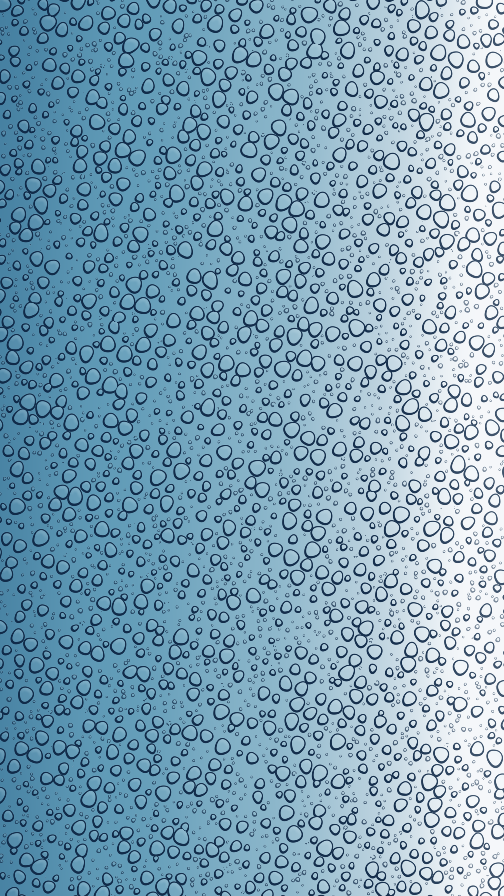
A Shadertoy shader for this texture:

```glsl
// Fine water droplets on glass in front of a blue to white gradient.

const vec3 NAVY = vec3(0.05, 0.15, 0.27);
const float LARGE_CELLS = 30.0;   // cells per canvas width
const float SMALL_CELLS = 58.0;

struct Drop {
    float dist;     // signed distance to the rim, canvas widths
    float radius;
    vec2 dir;       // direction from the drop centre
};

vec3 hash3(vec2 p) {
    vec3 q = fract(p.xyx * vec3(0.1031, 0.1030, 0.0973));
    q += dot(q, q.yxz + 33.33);
    return fract((q.xxy + q.yzz) * q.zyx);
}

mat2 rotation(float a) {
    return mat2(cos(a), sin(a), -sin(a), cos(a));
}

// Slightly lopsided, upright ellipse.
float dropDistance(vec2 d, float radius, vec3 rnd) {
    vec2 q = rotation(0.35 + 1.5 * (rnd.x - 0.5)) * d;
    float stretch = mix(1.0, 1.24, rnd.y);
    q *= vec2(sqrt(stretch), inversesqrt(stretch));
    float angle = atan(q.y, q.x + 1e-6);
    float wobble = 0.05 * cos(3.0 * angle + 6.28 * rnd.z)
                 + 0.03 * cos(2.0 * angle + 9.0 * rnd.x);
    return length(q) - radius * (1.0 + wobble);
}

// Centre (xy) and radius (z) of the drop in one cell, in cell units.
vec3 placeDrop(vec2 cell, vec2 radii, float seed) {
    vec3 rnd = hash3(cell + seed);
    float radius = mix(radii.x, radii.y, pow(rnd.z, 1.5));
    vec2 jitter = (rnd.xy - 0.5) * (1.05 - 1.6 * radius);
    return vec3(cell + 0.5 + jitter, radius);
}

Drop nearestDrop(vec2 p, float cells, vec2 radii, float tilt, float seed) {
    Drop best = Drop(1.0, 0.01, vec2(0.0, 1.0));
    mat2 turn = rotation(tilt);
    vec2 g = turn * p * cells;
    for (int j = -1; j <= 1; j++)
    for (int i = -1; i <= 1; i++) {
        vec2 cell = floor(g) + vec2(i, j);
        vec3 rnd = hash3(cell + seed + 71.0);
        if (fract(rnd.x * 17.0 + rnd.y * 5.0) > 0.93) continue;
        vec3 drop = placeDrop(cell, radii, seed);
        vec2 d = transpose(turn) * (g - drop.xy) / cells;
        float radius = drop.z / cells;
        float dist = dropDistance(d, radius, rnd);
        if (dist < best.dist)
            best = Drop(dist, radius, d / max(length(d), 1e-5));
    }
    return best;
}

Drop largeDrop(vec2 p) {
    return nearestDrop(p, LARGE_CELLS, vec2(0.19, 0.52), 0.42, 130.0);
}

// Small drops survive only in the gaps between the large ones.
Drop smallDrop(vec2 p) {
    Drop drop = nearestDrop(p, SMALL_CELLS, vec2(0.13, 0.32), -0.3, 310.0);
    vec2 centre = p - drop.dir * (drop.dist + drop.radius);
    float gap = largeDrop(centre).dist;
    if (gap < drop.radius + 0.002) drop.dist = 1.0;
    return drop;
}

vec3 backdrop(vec2 uv) {
    float bend = uv.y - 0.45;
    float t = uv.x - 0.14 * bend * bend - 0.03 * bend;
    vec3 c = mix(vec3(0.27, 0.50, 0.63), vec3(0.38, 0.61, 0.72), smoothstep(-0.08, 0.24, t));
    c = mix(c, vec3(0.54, 0.71, 0.79), smoothstep(0.20, 0.56, t));
    c = mix(c, vec3(0.73, 0.82, 0.87), smoothstep(0.50, 0.77, t));
    return mix(c, vec3(0.96, 0.97, 0.98), smoothstep(0.71, 0.94, t));
}

vec3 shadeDrop(vec3 base, Drop drop, float px, float strength) {
    float inside = smoothstep(px, -px, drop.dist);
    float lower = dot(drop.dir, normalize(vec2(-0.4, -0.9)));
    // Pale lens body with a brighter inner crescent.
    float crescent = smoothstep(-0.75, -0.3, drop.dist / drop.radius) * max(-lower, 0.0);
    vec3 c = mix(base, vec3(0.88, 0.94, 0.97), inside * (0.07 + 0.16 * crescent));
    // Dark rim, heavier on the lower left.
    float width = min(0.0017, 0.22 * drop.radius) * (1.0 + 0.35 * lower);
    float rim = 1.0 - smoothstep(width - 0.5 * px, width + 0.5 * px, abs(drop.dist + width));
    return mix(c, NAVY, rim * strength);
}

void mainImage(out vec4 fragColor, in vec2 fragCoord) {
    vec2 uv = fragCoord / iResolution.xy;
    vec2 p = fragCoord / iResolution.x;
    float px = 1.0 / iResolution.x;

    vec3 color = backdrop(uv);
    float glare = smoothstep(0.75, 1.0, uv.x);
    color = shadeDrop(color, smallDrop(p), px, mix(0.70, 0.50, glare));
    color = shadeDrop(color, largeDrop(p), px, mix(0.95, 0.78, glare));
    fragColor = vec4(color, 1.0);
}
```
